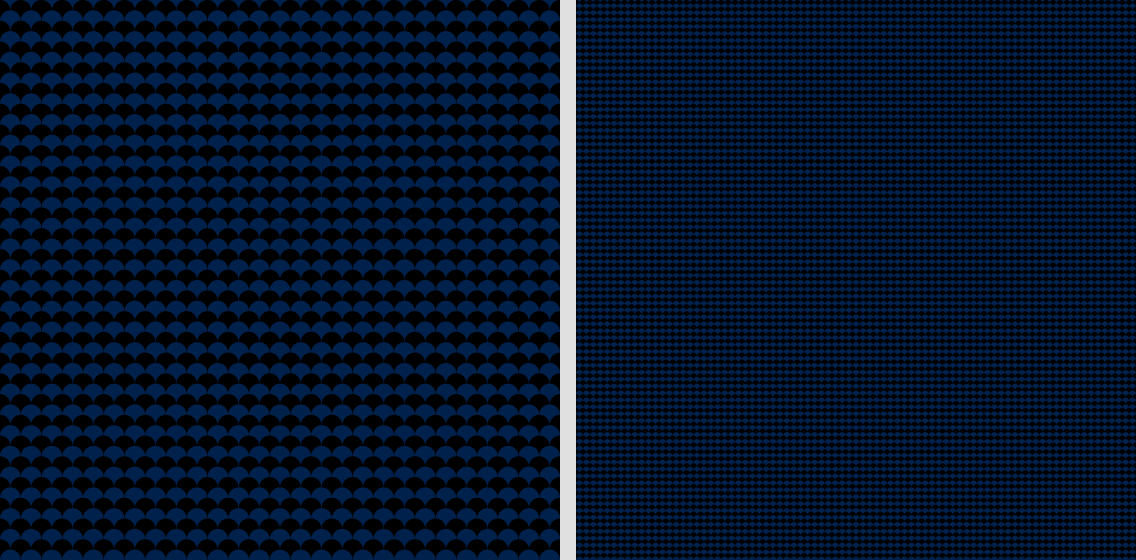
Left: one tile. Right: repeated 3 by 3.
A Shadertoy shader for this pattern:

```glsl
// Overlapping round scales in staggered rows that alternate black and navy.
// Each pixel layers the domes of its nearest rows, back to front; a whole
// number of scales each way makes the square tile without a seam.

#define REPEATS 27.0                    // scales across, and row pairs down
#define NAVY vec3(0.0, 0.13, 0.30)      // odd rows
#define BLACK vec3(0.0, 0.0, 0.0)       // even rows
#define EDGE_SOFTNESS 1.0               // edge blend, in pixel widths

vec3 rowColor(float row) {
    return mix(BLACK, NAVY, mod(row, 2.0));
}

// Signed distance to the nearest dome of a row; one unit is a scale radius.
// Rows are one unit apart and odd rows shift sideways by one unit.
float domeDistance(vec2 p, float row) {
    float x = mod(p.x - mod(row, 2.0) + 1.0, 2.0) - 1.0;
    float y = min(p.y - (row + 1.0), 0.0);   // sides run straight below the arc
    return length(vec2(x, y)) - 1.0;
}

void mainImage(out vec4 fragColor, in vec2 fragCoord) {
    // Scale radii, measured from the top left corner
    vec2 uv = fragCoord / iResolution.xy;
    vec2 p = vec2(uv.x, 1.0 - uv.y) * 2.0 * REPEATS;
    float halfEdge = EDGE_SOFTNESS * REPEATS / min(iResolution.x, iResolution.y);

    // Lower rows lie in front of upper ones
    float row = floor(p.y);
    vec3 color = rowColor(row - 2.0);
    for (float k = -1.0; k <= 1.0; k++) {
        float d = domeDistance(p, row + k);
        float cover = clamp(0.5 - 0.5 * d / halfEdge, 0.0, 1.0);
        color = mix(color, rowColor(row + k), cover);
    }
    fragColor = vec4(color, 1.0);
}
```
